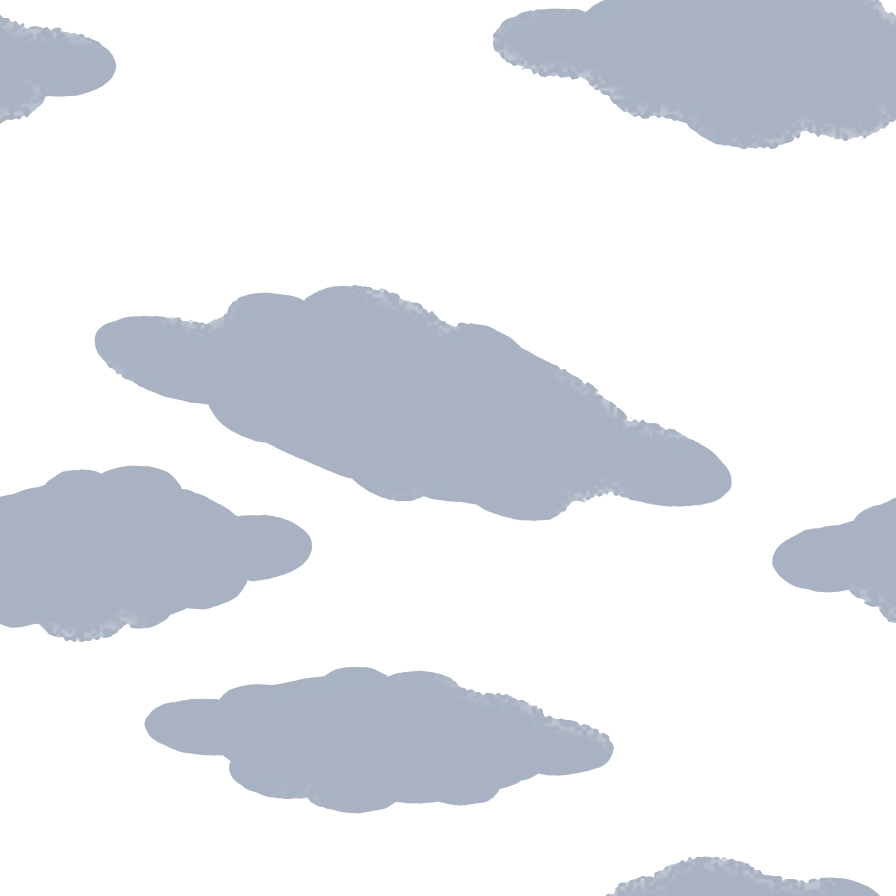
Write a WebGL 2 fragment shader that draws this pattern.

```glsl
#version 300 es
precision highp float;
// Flat grey-blue clouds with lobed, chalky edges, drifting on white and wrapping at the borders.

uniform vec2 u_resolution;
out vec4 outColor;

const vec3 SKY = vec3(1.0);
const vec3 CLOUD = vec3(0.66, 0.70, 0.76);
const vec3 CHALK = vec3(0.75, 0.77, 0.82);
const float TAU = 6.2831853;
const int CLOUDS = 4;
const int BUMPS = 9;

// Each cloud: centre x, centre y, half length, half height
const vec4 SHAPES[CLOUDS] = vec4[](
    vec4(0.461, 0.548, 0.355, 0.122),
    vec4(0.105, 0.383, 0.243, 0.100),
    vec4(0.423, 0.175, 0.262, 0.086),
    vec4(0.840, 0.938, 0.290, 0.104));
const float SLOPES[CLOUDS] = float[](-0.21, 0.04, -0.05, -0.06);

float hash(vec2 p) {
    vec3 q = fract(p.xyx * vec3(0.1031, 0.1030, 0.0973));
    q += dot(q, q.yzx + 33.33);
    return fract((q.x + q.y) * q.z);
}

float noise(vec2 p) {
    vec2 cell = floor(p);
    vec2 f = fract(p);
    f = f * f * (3.0 - 2.0 * f);
    float low = mix(hash(cell), hash(cell + vec2(1.0, 0.0)), f.x);
    float high = mix(hash(cell + vec2(0.0, 1.0)), hash(cell + 1.0), f.x);
    return mix(low, high, f.y);
}

// Approximate signed distance to an axis-aligned ellipse
float ellipse(vec2 p, vec2 radii) {
    float k0 = max(length(p / radii), 1e-4);
    float k1 = max(length(p / (radii * radii)), 1e-4);
    return k0 * (k0 - 1.0) / k1;
}

// A broad body, two slim tails and a ring of uneven bumps
float cloud(vec2 p, vec2 size, float slope, float seed) {
    p.y -= slope * p.x;
    vec2 body = size * vec2(0.72, 0.82);
    float d = ellipse(p, body);

    for (float side = -1.0; side < 2.0; side += 2.0) {
        float lift = 0.2 * (hash(vec2(seed, 40.0 + side)) - 0.5);
        vec2 tail = size * vec2(0.72 * side, lift);
        d = min(d, ellipse(p - tail, size * vec2(0.28, 0.37)));
    }

    for (int i = 0; i < BUMPS; i++) {
        float id = float(i);
        float jitter = hash(vec2(id, seed)) - 0.5;
        float grow = hash(vec2(id + 17.0, seed));
        float angle = TAU * (id + 0.5 + 0.6 * jitter) / float(BUMPS);
        vec2 centre = 0.78 * body * vec2(cos(angle), sin(angle));
        vec2 radii = size * mix(vec2(0.14, 0.27), vec2(0.25, 0.37), grow);
        d = min(d, ellipse(p - centre, radii));
    }
    return d;
}

// Nearest cloud on a repeating unit tile
float cloudField(vec2 p) {
    float d = 1.0;
    for (int i = 0; i < CLOUDS; i++) {
        vec2 q = p - SHAPES[i].xy;
        q -= floor(q + 0.5);
        d = min(d, cloud(q, SHAPES[i].zw, SLOPES[i], float(i) * 7.0 + 3.0));
    }
    return d;
}

void main() {
    float scale = min(u_resolution.x, u_resolution.y);
    vec2 uv = gl_FragCoord.xy / scale;
    float pixel = 1.0 / scale;

    // Dry-brush grain appears only in some stretches of the outline
    float dryness = smoothstep(0.48, 0.75, noise(uv * 9.0 + 5.0));
    float grain = noise(uv * 230.0);

    float d = cloudField(uv);
    d += (noise(uv * 70.0) - 0.5) * 0.002;
    d += (grain - 0.5) * mix(0.0006, 0.005, dryness);

    // Pale flecks fade inward from the rim
    float rim = smoothstep(-0.02, -0.001, d);
    float chalk = rim * dryness * smoothstep(0.35, 0.75, grain);
    vec3 paint = mix(CLOUD, CHALK, chalk);

    float cover = 1.0 - smoothstep(-0.7 * pixel, 0.7 * pixel, d);
    outColor = vec4(mix(SKY, paint, cover), 1.0);
}
```
